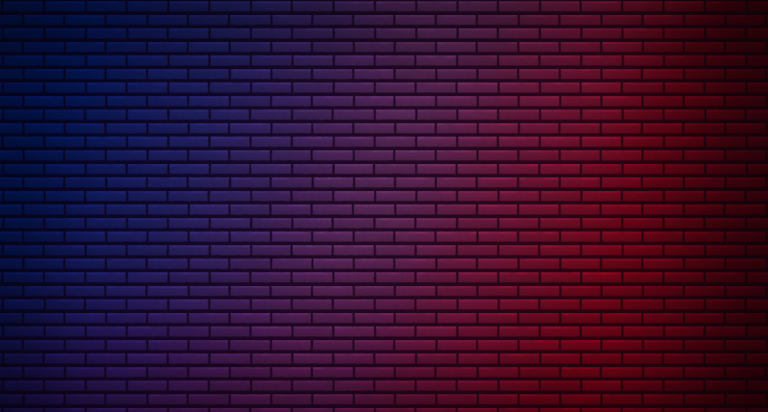
A Shadertoy shader for this pattern:

```glsl
#define GRID vec2(18.6, 30.4)     // bricks across, courses down
#define SHIFT vec2(0.07, 0.07)    // offset of the first joint, in cells
#define BOND 0.49                 // shift of every other course
#define BED 0.24                  // horizontal joint, share of a course
#define HEAD 0.050                // vertical joint, share of a brick
#define CORNER 0.0022             // corner radius, in canvas heights
#define WEAR 0.0012               // edge roughness, in canvas heights
#define SOFTNESS 0.0017           // half width of the brick edge, in canvas heights
#define JITTER 0.03               // sideways drift of single joints
#define TONE 0.08                 // brightness spread between bricks
#define TILT 0.20                 // slant of the colour wash

float hash(vec2 p) {
    vec3 q = fract(vec3(p.xyx) * 0.1031);
    q += dot(q, q.yzx + 33.33);
    return fract((q.x + q.y) * q.z);
}

float noise(vec2 p) {
    vec2 i = floor(p), f = fract(p);
    f = f * f * (3.0 - 2.0 * f);
    return mix(mix(hash(i), hash(i + vec2(1, 0)), f.x),
               mix(hash(i + vec2(0, 1)), hash(i + vec2(1, 1)), f.x), f.y);
}

float roundedBox(vec2 p, vec2 halfSize, float radius) {
    vec2 d = abs(p) - halfSize + radius;
    return length(max(d, 0.0)) + min(max(d.x, d.y), 0.0) - radius;
}

// Blue to violet to red, redder towards the bottom
vec3 wash(vec2 uv) {
    float t = uv.x + TILT * (0.5 - uv.y);
    vec3 c = mix(vec3(0.01, 0.08, 0.32), vec3(0.14, 0.12, 0.36), smoothstep(-0.02, 0.30, t));
    c = mix(c, vec3(0.33, 0.145, 0.32), smoothstep(0.20, 0.52, t));
    c = mix(c, vec3(0.41, 0.08, 0.20), smoothstep(0.48, 0.70, t));
    c = mix(c, vec3(0.43, 0.02, 0.09), smoothstep(0.64, 0.86, t));
    float low = 1.0 - smoothstep(0.0, 0.5, uv.y);
    c *= 1.0 - low * vec3(0.06, 0.35, 0.14);
    c.r += 0.04 * low * (1.0 - smoothstep(0.15, 0.45, uv.x));
    return c;
}

float vignette(vec2 uv) {
    float right = 1.0 - 0.60 * smoothstep(0.76, 1.03, uv.x);
    float left = mix(0.78, 1.0, smoothstep(0.0, 0.14, uv.x));
    float top = 1.0 - 0.24 * smoothstep(0.72, 1.0, uv.y);
    float bottom = mix(0.82, 1.0, smoothstep(0.0, 0.2, uv.y));
    return right * left * top * bottom;
}

void mainImage(out vec4 fragColor, in vec2 fragCoord) {
    vec2 uv = fragCoord / iResolution.xy;
    float aspect = iResolution.x / iResolution.y;
    vec2 cell = vec2(aspect, 1.0) / GRID;
    vec2 p = vec2(uv.x * aspect, uv.y);
    float edge = SOFTNESS + 0.4 / iResolution.y;

    // Running bond, courses counted from the top
    vec2 g = vec2(uv.x, 1.0 - uv.y) * GRID - SHIFT;
    float course = floor(g.y);
    g.x -= BOND * mod(course, 2.0);
    float joint = floor(g.x + 0.5);
    g.x += JITTER * (hash(vec2(joint, course) + 71.0) - 0.5);
    vec2 id = floor(g), f = fract(g);

    // Brick face with uneven edges, rougher on the left
    float rough = WEAR * mix(1.0, 0.3, smoothstep(0.35, 0.7, uv.x));
    vec2 local = (f - vec2(0.5, 0.5 - 0.5 * BED)) * cell;
    vec2 halfSize = 0.5 * cell * (1.0 - vec2(HEAD, BED));
    float d = roundedBox(local, halfSize, CORNER);
    d += rough * (noise(p * vec2(130.0, 190.0)) - 0.5);
    float face = 1.0 - smoothstep(-edge, edge, d);

    // Lit upper edge, shaded lower edge, faint grain
    float depth = f.y / (1.0 - BED);
    float chip = noise(vec2(p.x * 45.0, course * 7.3));
    float lit = exp(-pow((depth - 0.13) / 0.12, 2.0)) * mix(0.10, 0.34, chip);
    float shade = 1.0 - 0.10 * smoothstep(0.35, 1.0, depth);
    float tone = 1.0 + TONE * (hash(id + 19.0) - 0.5);
    float grain = 1.0 + 0.05 * (noise(p * 200.0) - 0.5);

    vec3 light = wash(uv) * vignette(uv);
    vec3 brick = light * (shade + lit) * tone * grain;
    vec3 mortar = light * vec3(0.36, 0.18, 0.36) + vec3(0.016, 0.005, 0.026);

    fragColor = vec4(mix(mortar, brick, face), 1.0);
}
```
